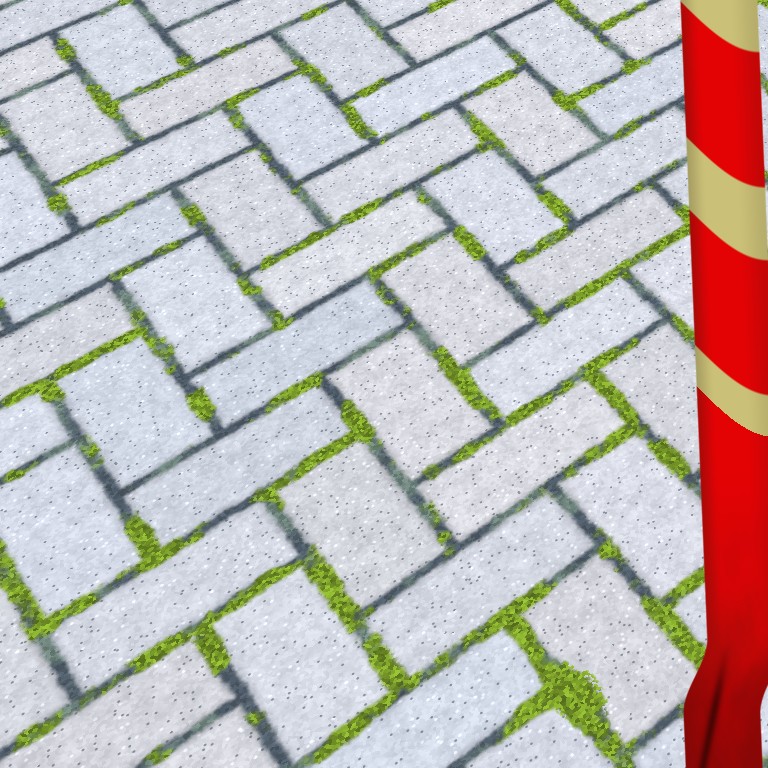
Write a WebGL 1 fragment shader that draws this texture.

```glsl
precision highp float;
uniform vec2 u_resolution;

#define GAP 0.052
#define CORNER 0.07
#define MOSS_LEVEL 0.05
#define STONE vec3(0.845, 0.86, 0.9)
#define JOINT vec3(0.31, 0.36, 0.41)
#define MOSS vec3(0.47, 0.60, 0.16)
#define LICHEN vec3(0.50, 0.60, 0.53)
#define RED vec3(0.89, 0.01, 0.02)
#define DARK_RED vec3(0.64, 0.04, 0.03)
#define YELLOW vec3(0.78, 0.74, 0.46)
#define STRIPE_PERIOD 0.271
#define STRIPE_YELLOW 0.35

vec2 hash2(vec2 p) {
  vec2 q = vec2(dot(p, vec2(127.1, 311.7)), dot(p, vec2(269.5, 183.3)));
  return fract(sin(q) * 43758.55);
}

// Cellular noise: x = distance to nearest point, y = random value of it
vec2 cellular(vec2 p) {
  vec2 base = floor(p), best = vec2(9.0, 0.0);
  for (int j = -1; j <= 1; j++)
    for (int i = -1; i <= 1; i++) {
      vec2 c = base + vec2(float(i), float(j));
      vec2 r = hash2(c);
      float d = length(c + r - p);
      if (d < best.x) best = vec2(d, fract(r.x * 17.0 + r.y * 5.0));
    }
  return best;
}

// Layered sines, roughly -1 to 1
float waves(vec2 p) {
  float sum = 0.0, amp = 0.5;
  for (int i = 0; i < 5; i++) {
    p = mat2(0.8, 0.6, -0.6, 0.8) * p * 1.7 + 1.3;
    sum += amp * sin(p.x + 1.5 * sin(p.y * 1.3));
    amp *= 0.62;
  }
  return sum;
}

// Canvas point to ground plane, solving the perspective equations
vec2 toGround(vec2 p) {
  const vec3 U = vec3(0.1393, 0.0918, 0.0365);
  const vec3 V = vec3(0.0423, -0.0841, -0.0290);
  vec2 a = U.xy - U.z * p, b = V.xy - V.z * p;
  vec2 r = p - vec2(0.2383, 0.5065);
  return vec2(r.x * b.y - r.y * b.x, a.x * r.y - a.y * r.x) / (a.x * b.y - a.y * b.x);
}

vec3 paving(vec2 p, float px) {
  vec2 g = toGround(p);
  vec2 w = g + 0.012 * vec2(waves(g * 5.0), waves(g.yx * 5.0 + 7.0));

  // Herringbone of 2:1 bricks: phase along the diagonal picks the half
  vec2 cell = floor(w);
  float k = mod(cell.x + cell.y, 4.0);
  bool lengthwise = k < 2.0;
  vec2 id = cell - (lengthwise ? vec2(k, 0.0) : vec2(0.0, k - 2.0));
  vec2 halfSize = lengthwise ? vec2(1.0, 0.5) : vec2(0.5, 1.0);
  vec2 q = abs(w - id - halfSize) - halfSize + CORNER;
  float edge = CORNER - length(max(q, 0.0)) - min(max(q.x, q.y), 0.0);

  // Stone with mottling, pale chips and dark pits
  vec2 rnd = hash2(id);
  vec2 grain = cellular(g * 15.0), fine = cellular(g * 31.0);
  vec3 stone = STONE * (0.97 + 0.05 * rnd.x);
  stone += 0.025 * (rnd.y - 0.5) * vec3(1.0, 0.0, -1.0);
  stone += 0.035 * waves(g * 6.0) + 0.07 * (fine.y - 0.5);
  float pit = smoothstep(0.26, 0.08, grain.x) * step(0.86 - 0.1 * rnd.y, grain.y);
  stone = mix(stone, JOINT, 0.6 * pit);
  stone += 0.12 * smoothstep(0.35, 0.1, grain.x) * step(grain.y, 0.1);
  stone *= mix(0.88, 1.0, smoothstep(GAP, GAP + 0.09, edge));

  // Joints, with moss thicker toward the front and in one tuft
  vec2 toTuft = (p - vec2(0.76, 0.10)) / vec2(0.045, 0.04);
  float tuft = exp(-dot(toTuft, toTuft));
  float patchy = waves(g * 1.6 + 2.0) + 0.35 * waves(g * 9.0);
  float growth = smoothstep(-0.15, 0.5, patchy + MOSS_LEVEL + 0.35 * (p.x - p.y) + tuft);
  float lichen = smoothstep(-0.3, 0.5, waves(g * 2.3 + 11.0));
  vec3 joint = mix(JOINT, LICHEN, 0.65 * lichen) * (0.85 + 0.3 * fine.y);
  joint = mix(joint, MOSS * (0.7 + 0.6 * fine.y), growth);
  float gap = GAP + 0.035 * growth + 0.15 * tuft * (0.5 + fine.y) + 0.012 * waves(g * 11.0);
  float soft = 0.018 + 8.0 * px;
  return mix(joint, stone, smoothstep(gap - soft, gap + soft, edge));
}

// Striped post with a flared foot; alpha is its coverage
vec4 post(vec2 p, float px) {
  float down = 1.0 - p.y;
  float foot = smoothstep(0.83, 0.93, down);
  float left = 0.886 + 0.042 * down - 0.035 * foot;
  float across = (p.x - left) / 0.1;
  float t = clamp(across, 0.0, 1.0);

  // Bands sag as they wrap around the cylinder
  float phase = (down - 0.178 - 0.066 * sin(1.57 * t)) / STRIPE_PERIOD;
  float band = abs(fract(phase - STRIPE_YELLOW * 0.5 + 0.5) - 0.5);
  float aa = 1.5 * px / STRIPE_PERIOD;
  float yellow = smoothstep(aa, -aa, band - STRIPE_YELLOW * 0.5) * step(phase, 1.2);

  float lit = smoothstep(-0.05, 0.25, t) * (1.0 - 0.5 * smoothstep(0.6, 1.0, t));
  float crease = 0.5 + 0.5 * waves(vec2(t * 3.0, down * 14.0));
  lit *= 1.0 - smoothstep(0.6, 0.9, down) * (0.35 + 0.5 * crease);
  vec3 red = mix(DARK_RED, RED, lit) * (1.0 - 0.2 * foot);
  float fold = exp(-pow((p.x - 0.935 + 0.2 * (down - 0.9)) / 0.006, 2.0));
  red = mix(red, DARK_RED * 0.45, fold * foot);
  vec3 color = mix(red, YELLOW * (0.82 + 0.2 * lit), yellow);
  float cover = smoothstep(-px, px, p.x - left) * smoothstep(-px, px, left + 0.1 - p.x);
  return vec4(color, cover);
}

void main() {
  float px = 1.0 / min(u_resolution.x, u_resolution.y);
  vec2 p = gl_FragCoord.xy / u_resolution;
  vec4 pole = post(p, px);
  gl_FragColor = vec4(mix(paving(p, px), pole.rgb, pole.a), 1.0);
}
```
